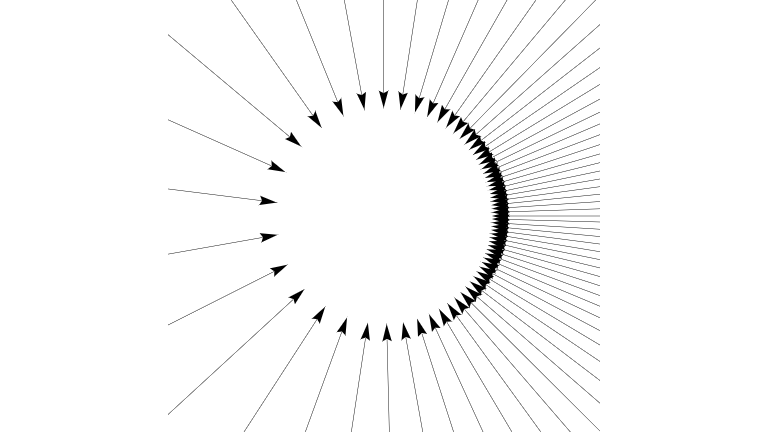
This background is drawn by a Shadertoy shader. Its source:

```glsl
// Inward arrows on a ring, crowded towards the right as in light aberration.
// Evenly stepped ray angles are squeezed by a half-angle tangent formula;
// each ray is a thin line ending in a notched head, clipped to a square.

#define RAY_COUNT   63
#define RAY_STEP    0.1     // radians between rays before squeezing
#define SPEED       0.8     // strength of the squeeze, 0 to 1
#define RING_RADIUS 0.25    // where the tips lie, in canvas heights
#define HEAD_LENGTH 0.04
#define HEAD_NOTCH  0.0345  // tip to the inner back corner
#define HEAD_HALF   0.0108  // half width of the head
#define LINE_HALF   0.00052
#define FRAME_HALF  0.5

const vec3 PAPER = vec3(1.0);
const vec3 INK = vec3(0.0);

// Share of a pixel inside a shape with signed distance d
float edgeCover(float d, float px) {
    return clamp(0.5 - d / px, 0.0, 1.0);
}

// Share of a pixel covered by a strip, also when thinner than the pixel
float stripCover(float d, float halfWidth, float px) {
    float low = max(d - 0.5 * px, -halfWidth);
    float high = min(d + 0.5 * px, halfWidth);
    return max(high - low, 0.0) / px;
}

// Notched head: tip at the origin, body along +x
float headDistance(vec2 q) {
    q.y = abs(q.y);
    vec2 side = normalize(vec2(-HEAD_HALF, HEAD_LENGTH));
    vec2 back = normalize(vec2(HEAD_HALF, HEAD_NOTCH - HEAD_LENGTH));
    return max(dot(q, side), dot(q - vec2(HEAD_NOTCH, 0.0), back));
}

// Direction angle after squeezing towards zero
float squeezedAngle(float angle) {
    float squeeze = sqrt((1.0 - SPEED) / (1.0 + SPEED));
    return 2.0 * atan(squeeze * tan(0.5 * angle));
}

void mainImage(out vec4 fragColor, in vec2 fragCoord) {
    float px = 1.0 / iResolution.y;
    vec2 p = (fragCoord - 0.5 * iResolution.xy) * px;

    // Light left over after every arrow
    float light = 1.0;
    for (int i = 0; i < RAY_COUNT; i++) {
        float angle = squeezedAngle(float(i) * RAY_STEP);
        vec2 dir = vec2(cos(angle), sin(angle));
        vec2 q = vec2(dot(p, dir) - RING_RADIUS, dir.x * p.y - dir.y * p.x);

        float head = edgeCover(headDistance(q), px);
        float line = stripCover(q.y, LINE_HALF, px) * edgeCover(HEAD_NOTCH - q.x, px);
        light *= 1.0 - max(head, line);
    }

    // Square frame
    float ink = (1.0 - light) * edgeCover(abs(p.x) - FRAME_HALF, px);
    fragColor = vec4(mix(PAPER, INK, ink), 1.0);
}
```
